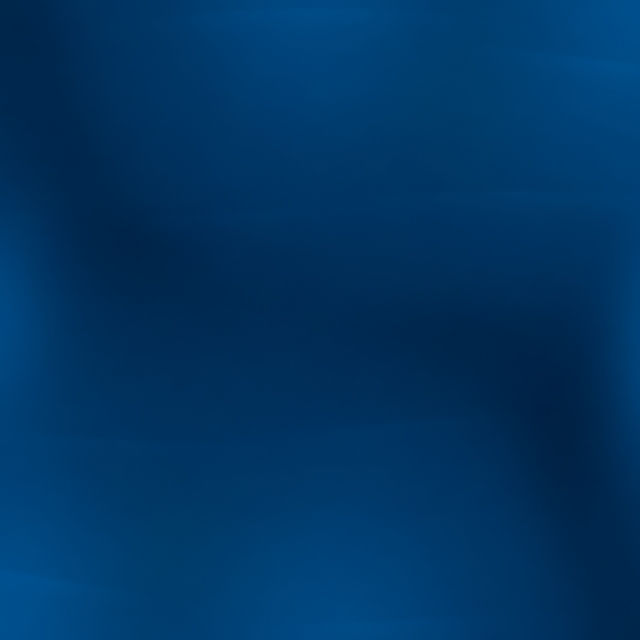
Give the GLSL for this background, as a Shadertoy shader.

```glsl
// Deep blue backdrop: soft glows along the borders, parted by a dark S-shaped band.
// A single brightness field is summed from gaussians, a curved valley and
// faint wisps, then mapped to a blue ramp.

// Elliptical gaussian falloff
float glow(vec2 p, vec2 center, vec2 radius) {
    vec2 q = (p - center) / radius;
    return exp(-dot(q, q));
}

// Thin bowed wisp: crisp on its upper side, soft below
float wisp(vec2 p, vec2 center, float halfLength, float slope, float bow) {
    vec2 q = p - center;
    float d = q.y - slope * q.x + bow * q.x * q.x;
    float width = d > 0.0 ? 0.005 : 0.024;
    return exp(-d * d / (width * width)) * exp(-pow(q.x / halfLength, 2.0));
}

float hash(vec2 p) {
    vec3 q = fract(vec3(p.xyx) * 0.1031);
    q += dot(q, q.yzx + 33.33);
    return fract((q.x + q.y) * q.z);
}

float noise(vec2 p) {
    vec2 cell = floor(p), f = fract(p);
    f = f * f * (3.0 - 2.0 * f);
    return mix(mix(hash(cell), hash(cell + vec2(1, 0)), f.x),
               mix(hash(cell + vec2(0, 1)), hash(cell + vec2(1, 1)), f.x), f.y);
}

// Dark valley following a quintic curve from top left to bottom right
float darkBand(vec2 p) {
    float t = p.x - 0.5;
    float t4 = t * t * t * t;
    float curveY = 0.5 - 0.2 * t - 15.0 * t4 * t;
    float slope = 0.2 + 75.0 * t4;
    float d = (p.y - curveY) / sqrt(1.0 + slope * slope);
    float depth = mix(0.035, 0.060, smoothstep(0.05, 0.35, abs(t)));
    return depth * exp(-d * d / 0.015);
}

void mainImage(out vec4 fragColor, in vec2 fragCoord) {
    vec2 p = fragCoord / iResolution.xy;
    float light = 0.358 - darkBand(p);

    // Border glows
    light += 0.150 * glow(p, vec2(0.49, 1.03), vec2(0.21, 0.26));
    light += 0.195 * glow(p, vec2(1.03, 1.01), vec2(0.23, 0.29));
    light += 0.155 * glow(p, vec2(0.52, -0.03), vec2(0.23, 0.27));
    light += 0.200 * glow(p, vec2(-0.01, 0.00), vec2(0.20, 0.31));
    light += 0.170 * glow(p, vec2(-0.02, 0.52), vec2(0.10, 0.17));
    light += 0.150 * glow(p, vec2(1.02, 0.45), vec2(0.065, 0.20));
    light += 0.030 * glow(p, vec2(0.85, 0.75), vec2(0.18, 0.15));

    // Deeper pockets inside the band
    light -= 0.035 * glow(p, vec2(0.88, 0.34), vec2(0.07, 0.16));
    light -= 0.020 * glow(p, vec2(0.72, 0.47), vec2(0.16, 0.07));
    light -= 0.020 * glow(p, vec2(0.22, 0.61), vec2(0.10, 0.06));

    // Faint wisps
    light += 0.022 * wisp(p, vec2(0.44, 0.982), 0.22, 0.03, 0.25);
    light += 0.026 * wisp(p, vec2(0.92, 0.905), 0.13, -0.12, 0.0);
    light += 0.020 * wisp(p, vec2(0.80, 0.697), 0.22, 0.0, 0.15);
    light += 0.012 * wisp(p, vec2(0.36, 0.663), 0.12, 0.06, 0.0);
    light += 0.018 * wisp(p, vec2(0.18, 0.310), 0.14, -0.06, 0.0);
    light += 0.016 * wisp(p, vec2(0.62, 0.335), 0.14, 0.09, 0.0);
    light += 0.026 * wisp(p, vec2(0.06, 0.096), 0.15, -0.18, 0.0);
    light += 0.020 * wisp(p, vec2(0.62, 0.027), 0.16, 0.05, 0.0);

    // Uneven texture from broad to fine, plus grain against banding
    light += 0.010 * (noise(p * vec2(5.0, 14.0)) - 0.5);
    light += 0.007 * (noise(p * vec2(32.0, 64.0) + 17.0) - 0.5);
    light += 0.007 * (hash(floor(p * 512.0)) - 0.5);

    // Blue ramp with mottled hue and two slightly greener patches
    float green = 0.63 * light - 0.038;
    green += 0.006 * (noise(p * vec2(24.0, 20.0) + 51.0) - 0.5);
    green += 0.010 * glow(p, vec2(0.73, 0.86), vec2(0.14));
    green += 0.010 * glow(p, vec2(0.27, 0.14), vec2(0.14));
    fragColor = vec4(0.0, green, light, 1.0);
}
```
